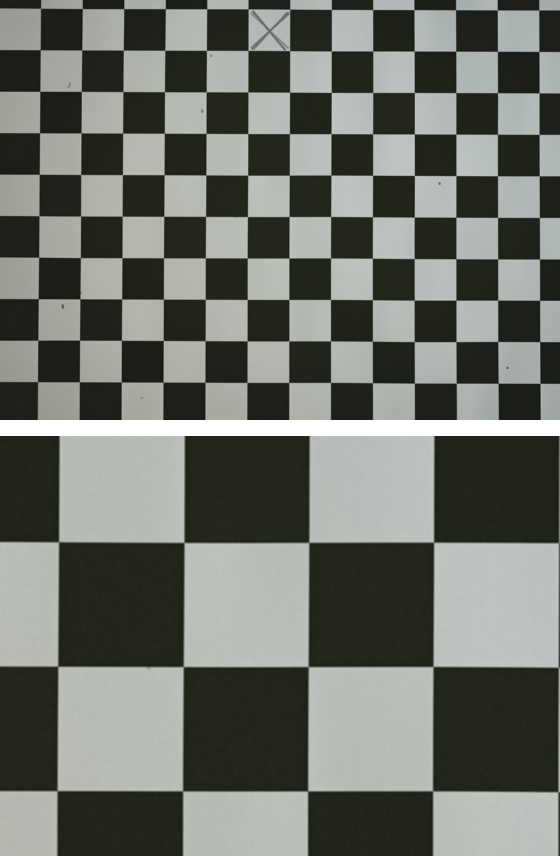
Top, the full canvas; bottom, a detail of the centre.
This pattern is drawn by a WebGL 2 fragment shader. Its source:

```glsl
#version 300 es
precision highp float;
// A printed checkerboard on slightly warped paper, one cell crossed in pencil.
// Signed distance to a skewed grid gives the squares; noise adds sheen, grain
// and specks, and a broad gradient gives the uneven daylight.
uniform vec2 u_resolution;
out vec4 fragColor;

float hash(vec2 p) {
  return fract(sin(dot(p, vec2(127.1, 311.7))) * 43758.5453);
}

float noise(vec2 p) {
  vec2 i = floor(p), f = fract(p);
  f = f * f * (3.0 - 2.0 * f);
  return mix(mix(hash(i), hash(i + vec2(1, 0)), f.x),
             mix(hash(i + vec2(0, 1)), hash(i + vec2(1, 1)), f.x), f.y);
}

float segment(vec2 p, vec2 a, vec2 b) {
  vec2 ab = b - a;
  return length(p - a - ab * clamp(dot(p - a, ab) / dot(ab, ab), 0.0, 1.0));
}

// Grid coordinates: columns spread a little toward the bottom, rows tilt
vec2 gridCoord(vec2 p) {
  float column = mix(0.0998, 0.0988, p.y);
  return vec2((p.x - mix(0.5885, 0.592, p.y)) / column,
              (p.y - 0.0903 + 0.0033 * p.x) / 0.0988);
}

// Two bundles of overlapping pencil strokes across the unit cell
float pencilCross(vec2 q, float aa) {
  float ink = 0.0;
  for (int i = 0; i < 8; i++) {
    float k = float(i);
    vec2 j = vec2(hash(vec2(k, 1.0)), hash(vec2(k, 2.0))) - 0.5;
    vec2 a = vec2(0.09, 0.92) + j * vec2(0.09, 0.06);
    vec2 b = vec2(0.91, 0.06) - j.yx * vec2(0.11, 0.07);
    vec2 m = i % 2 == 0 ? q : vec2(1.03 - q.x, q.y);
    float line = 1.0 - smoothstep(0.004, 0.018 + aa, segment(m, a, b));
    ink = max(ink, line * (0.5 + 0.4 * hash(vec2(k, 3.0))));
  }
  return ink * (0.75 + 0.25 * noise(q * 40.0));
}

void main() {
  vec2 p = gl_FragCoord.xy / u_resolution.y;
  vec2 uv = gl_FragCoord.xy / u_resolution;
  float px = 1.0 / u_resolution.y;

  // Signed distance to the nearest square edge, positive on paper
  vec2 g = gridCoord(p);
  g += 0.012 * (vec2(noise(p * 5.0), noise(p * 5.0 + 31.0)) - 0.5);
  vec2 cell = floor(g);
  vec2 edge = 0.5 - abs(fract(g) - 0.5);
  float side = mod(cell.x + cell.y, 2.0) < 0.5 ? 1.0 : -1.0;
  float d = min(edge.x, edge.y) * 0.099 * side;
  float blur = 0.0008 + 0.6 * px;
  float paperMask = smoothstep(-blur, blur, d);

  // Paper: warm at lower left, cool at upper right, with soft vertical sheen
  vec3 paper = mix(vec3(0.705, 0.715, 0.675), vec3(0.705, 0.735, 0.735),
                   smoothstep(0.1, 1.0, 0.75 * uv.x + 0.3 * uv.y));
  paper += 0.035 * (noise(vec2(p.x * 18.0, p.y * 5.0)) - 0.5) * (0.4 + uv.x);
  paper += 0.012 * (hash(cell) - 0.5);

  // Ink: greener at the centre, neutral toward the borders
  vec2 c = uv - vec2(0.55, 0.55);
  vec3 ink = mix(vec3(0.132, 0.145, 0.100), vec3(0.108, 0.118, 0.098),
                 smoothstep(0.05, 0.3, dot(c, c)));
  ink += 0.014 * (hash(cell + 7.0) - 0.5);

  // Pencil cross in one pale cell of the top full row
  if (cell == vec2(0, 8))
    paper = mix(paper, vec3(0.27, 0.28, 0.27),
                pencilCross(fract(g), 10.0 * px));

  // Scattered specks and short hairs on the paper
  for (int i = 0; i < 14; i++) {
    float k = float(i) + 20.0;
    vec2 a = vec2(hash(vec2(k, 5.0)) * 1.333, hash(vec2(k, 6.0)));
    float angle = 6.283 * hash(vec2(k, 7.0));
    float len = 0.001 + 0.012 * pow(hash(vec2(k, 8.0)), 4.0);
    float s = segment(p, a, a + len * vec2(cos(angle), sin(angle)));
    paper *= 1.0 - (0.15 + 0.35 * hash(vec2(k, 9.0)))
             * (1.0 - smoothstep(0.0008, 0.0022 + px, s));
  }

  // Faint halo on both sides of each edge
  float halo = exp(-abs(d) / 0.0025);
  paper += 0.022 * halo;
  ink -= 0.025 * halo;

  // Light falls off toward the corners, most at the left
  float light = 1.035 - 0.28 * dot(c, c) - 0.06 * smoothstep(0.25, 0.0, uv.x);
  vec3 color = mix(ink, paper * light, paperMask);
  color += 0.014 * (noise(p * 380.0) - 0.5);
  fragColor = vec4(color, 1.0);
}
```
